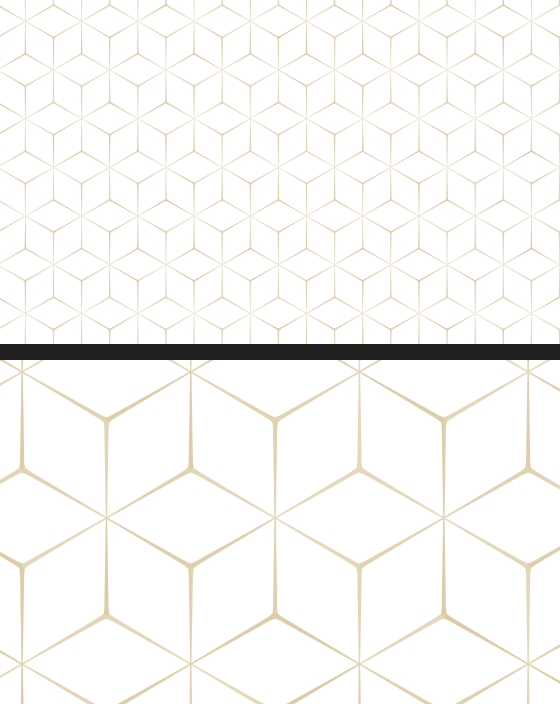
Top, the full canvas; bottom, a detail of the centre.
A Shadertoy shader for this pattern:

```glsl
float hash(vec3 v) {
    v = fract(v * vec3(0.1031, 0.1030, 0.0973));
    v += dot(v, v.yzx + 33.33);
    return fract((v.x + v.y) * v.z);
}

// Offset from the nearest hub of a triangular lattice with unit spacing
vec2 fromHub(vec2 p, vec2 period) {
    vec2 a = p - period * round(p / period);
    vec2 shifted = p - 0.5 * period;
    vec2 b = shifted - period * round(shifted / period);
    return dot(a, a) < dot(b, b) ? a : b;
}

void mainImage(out vec4 fragColor, in vec2 fragCoord) {
    const float hubsAcross = 9.96;
    float pixel = hubsAcross / iResolution.x;
    vec2 p = (fragCoord / iResolution.x - vec2(0.3967, 0.3155)) * hubsAcross;

    vec2 period = vec2(1.0, sqrt(3.0));
    vec2 q = fromHub(p, period);
    vec2 hub = round(2.0 * (p - q) / period);

    // Fold the six spokes of the hub onto one
    float sector = radians(60.0);
    float angle = atan(q.x, q.y);
    float spoke = round(angle / sector);
    angle -= spoke * sector;
    float along = length(q) * cos(angle);
    float across = length(q) * abs(sin(angle));

    // Spokes are fine at the hub and swell towards the three-way joints
    float halfWidth = mix(0.004, 0.0132, clamp(along * sqrt(3.0), 0.0, 1.0));
    halfWidth += 0.004 * smoothstep(0.53, 0.577, along);

    // Box-filtered coverage keeps lines thinner than a pixel even
    float inner = max(across - 0.5 * pixel, -halfWidth);
    float outer = min(across + 0.5 * pixel, halfWidth);
    float coverage = clamp((outer - inner) / pixel, 0.0, 1.0);

    // Slight shade differences between gold strokes
    float shade = hash(vec3(hub + 40.0, mod(spoke + 6.0, 6.0)));
    vec3 gold = mix(vec3(0.86, 0.79, 0.64), vec3(0.90, 0.85, 0.74), shade);

    fragColor = vec4(mix(vec3(1.0), gold, coverage), 1.0);
}
```
